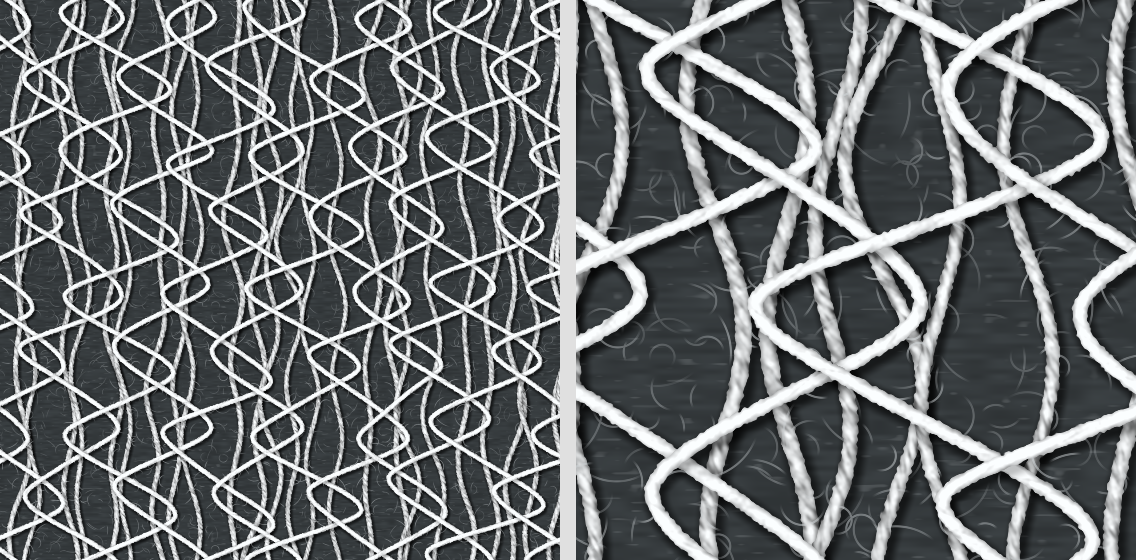
Left, the full canvas; right, a detail of the centre.
Give the GLSL for this texture, as a WebGL 2 fragment shader.

```glsl
#version 300 es
precision highp float;
// A loose open mesh of fuzzy white yarn over dark horizontally grained cloth.
// Wavy upright yarns lie under rows of skewed zigzag yarns; each yarn is a curve
// x = f(y) with a refined distance, shading and a shadow. Fine arcs add the fuzz.

#define UPRIGHT_GAP 0.042
#define ZIGZAG_GAP 0.084
#define ZIGZAG_REACH 0.088
#define ROW_HEIGHT 0.248
#define YARN_RADIUS 0.0044
#define SHADOW_SHIFT vec2(0.0022, -0.0030)
#define SHADOW_DEPTH 0.68
#define HAIR_CELL 0.036
#define HAIR_WIDTH 0.0006
#define CLOTH_COLOUR vec3(0.212, 0.232, 0.242)
#define YARN_COLOUR vec3(0.985, 0.995, 1.0)

uniform vec2 u_resolution;
out vec4 fragColour;

const float TAU = 6.2831853;

vec2 hash2(vec2 p) {
    vec3 q = fract(p.xyx * vec3(0.1031, 0.1030, 0.0973));
    q += dot(q, q.yzx + 33.33);
    return fract((q.xx + q.yz) * q.zy);
}

float noise(vec2 p) {
    vec2 i = floor(p), f = fract(p);
    f = f * f * (3.0 - 2.0 * f);
    float low = mix(hash2(i).x, hash2(i + vec2(1, 0)).x, f.x);
    float high = mix(hash2(i + vec2(0, 1)).x, hash2(i + vec2(1, 1)).x, f.x);
    return mix(low, high, f.y);
}

// Horizontal position of an upright yarn at height y
float uprightCurve(float y, float id, vec2 rnd) {
    float wander = noise(vec2(y * 7.0 + 20.0, id * 3.0 + 90.0)) - 0.5;
    float wave = sin(TAU * (y / ROW_HEIGHT + rnd.y));
    return (id + 0.5 + 0.8 * (rnd.x - 0.5)) * UPRIGHT_GAP + 0.011 * wave + 0.030 * wander;
}

// Horizontal position of a zigzag yarn: a rounded triangle wave, rising faster than it falls
float zigzagCurve(float y, float id, vec2 rnd) {
    float wander = noise(vec2(y * 9.0 + 20.0, id * 3.0 + 200.0)) - 0.5;
    float t = fract(y / ROW_HEIGHT + 0.42 * mod(id, 2.0) + 0.14 * rnd.y + 0.12 * wander);
    float turn = t < 0.42 ? t / 0.84 : 0.5 + (t - 0.42) / 1.16;
    float wave = -asin(0.82 * cos(TAU * turn)) / asin(0.82);
    float reach = ZIGZAG_REACH * (0.85 + 0.3 * rnd.x);
    return (id + 0.5 + 0.35 * (rnd.y - 0.5)) * ZIGZAG_GAP + reach * wave + 0.018 * wander;
}

float yarnCurve(float y, float id, vec2 rnd, bool zigzag) {
    return zigzag ? zigzagCurve(y, id, rnd) : uprightCurve(y, id, rnd);
}

// Lays one yarn and its shadow over the colour, and tracks the nearest yarn
void layYarn(vec2 p, float id, bool zigzag, float pixel, inout vec3 colour, inout float nearest) {
    vec2 rnd = hash2(vec2(id + 40.0, zigzag ? 71.0 : 13.0));
    float y = p.y, slope = 0.0;
    for (int k = 0; k < 2; k++) {
        float x = yarnCurve(y, id, rnd, zigzag);
        slope = (yarnCurve(y + 0.0008, id, rnd, zigzag) - x) / 0.0008;
        float move = ((p.x - x) * slope + p.y - y) / (1.0 + slope * slope);
        y += clamp(move, -0.015, 0.015);
    }
    vec2 away = p - vec2(yarnCurve(y, id, rnd, zigzag), y);
    vec2 normal = normalize(vec2(1.0, -slope));
    float side = length(away) * (dot(away, normal) < 0.0 ? -1.0 : 1.0);
    float radius = YARN_RADIUS * (zigzag ? 0.98 : 0.92 + 0.2 * rnd.x);

    float shadow = 1.0 - smoothstep(radius * 0.7, radius * 2.3, abs(side - dot(normal, SHADOW_SHIFT)));
    colour *= 1.0 - SHADOW_DEPTH * shadow * (1.0 - 0.65 * colour.g);

    // Twisted strands, rounded edges and a rough outline
    float across = side / radius;
    float strand = noise(vec2(y * 260.0 + across * 1.3 + 50.0, id * 5.0 + across * 1.2 + 300.0));
    float grain = noise(p * 420.0 + 30.0);
    float rough = abs(side) + 0.0016 * (grain - 0.5);
    float light = (zigzag ? 1.10 : 0.99) - 0.30 * across * across - 0.06 * across;
    light -= (zigzag ? 0.20 : 0.42) * strand * strand + 0.12 * (grain - 0.5);
    float cover = 1.0 - smoothstep(radius - pixel * 0.6, radius + pixel * 0.6, rough);
    colour = mix(colour, YARN_COLOUR * clamp(light, 0.3, 1.0), cover);
    nearest = min(nearest, abs(side));
}

// Loose fibres: short thin arcs scattered over a grid
float hairs(vec2 p, float pixel) {
    float fuzz = 0.0;
    vec2 cell = floor(p / HAIR_CELL);
    for (int n = 0; n < 27; n++) {
        vec2 id = cell + vec2(n % 3 - 1, (n / 3) % 3 - 1);
        vec2 seed = id + 60.0 + 83.0 * float(n / 9);
        vec2 place = hash2(seed), form = hash2(seed + 411.0);
        float bend = mix(0.007, 0.04, form.x * form.x);
        float reach = min(mix(0.006, 0.02, place.x), 2.4 * bend);
        vec2 facing = vec2(cos(TAU * form.y), sin(TAU * form.y));
        vec2 q = p - (id + place) * HAIR_CELL + facing * bend;
        float along = atan(facing.x * q.y - facing.y * q.x, dot(facing, q)) * bend;
        float line = 1.0 - smoothstep(HAIR_WIDTH - pixel * 0.5, HAIR_WIDTH + pixel * 0.6, abs(length(q) - bend));
        float taper = 1.0 - smoothstep(0.4, 1.0, abs(along) / reach);
        fuzz = max(fuzz, line * taper * (0.4 + 0.6 * place.y));
    }
    return fuzz;
}

void main() {
    vec2 p = gl_FragCoord.xy / u_resolution.y;
    float pixel = 1.0 / u_resolution.y;

    // Cloth with horizontal grain and pale flecks
    float weave = noise(p * vec2(70.0, 330.0) + 10.0);
    float fleck = smoothstep(0.80, 1.0, noise(p * vec2(95.0, 400.0) + 500.0));
    vec3 colour = CLOTH_COLOUR * (0.86 + 0.24 * weave) + 0.09 * fleck;

    float nearest = 1.0;
    for (int i = -2; i <= 2; i++)
        layYarn(p, floor(p.x / UPRIGHT_GAP) + float(i), false, pixel, colour, nearest);
    for (int i = -2; i <= 2; i++)
        layYarn(p, floor(p.x / ZIGZAG_GAP) + float(i), true, pixel, colour, nearest);

    float fuzz = hairs(p, pixel) * mix(0.15, 0.75, exp(-nearest * 55.0));
    fragColour = vec4(mix(colour, max(colour, vec3(0.80, 0.82, 0.83)), fuzz), 1.0);
}
```
